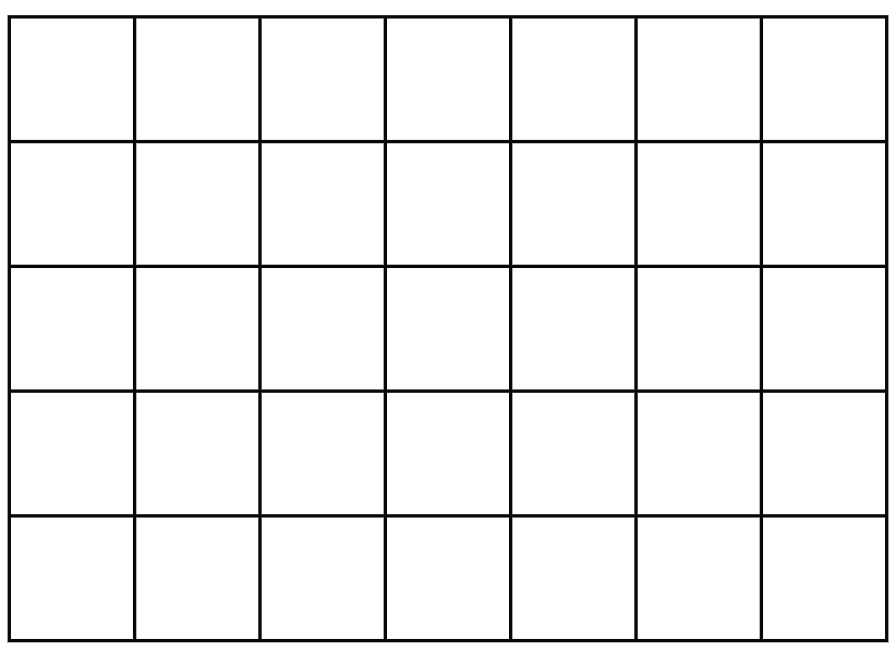
Write a Shadertoy shader that draws this pattern.

```glsl
// Distance to the ruled lines of a closed grid, centred on its middle
float gridDistance(vec2 p, vec2 cells, vec2 pitch) {
    vec2 halfSize = 0.5 * cells * pitch;
    vec2 nearestLine = clamp(round((p + halfSize) / pitch), vec2(0.0), cells);
    vec2 toLine = abs(p + halfSize - nearestLine * pitch);
    vec2 beyondFrame = abs(p) - halfSize;
    // Each set of lines stops at the frame
    return min(max(toLine.x, beyondFrame.y), max(toLine.y, beyondFrame.x));
}

void mainImage(out vec4 fragColor, in vec2 fragCoord) {
    // Canvas height is one unit
    vec2 p = (fragCoord - 0.5 * iResolution.xy) / iResolution.y;

    float edge = gridDistance(p - vec2(0.0, 0.0004), vec2(7.0, 5.0), vec2(0.1905, 0.1896)) - 0.00255;

    // Black ink on white paper, smoothed over one pixel
    float ink = clamp(0.5 - edge * iResolution.y, 0.0, 1.0);
    fragColor = vec4(mix(vec3(1.0), vec3(0.03), ink), 1.0);
}
```
